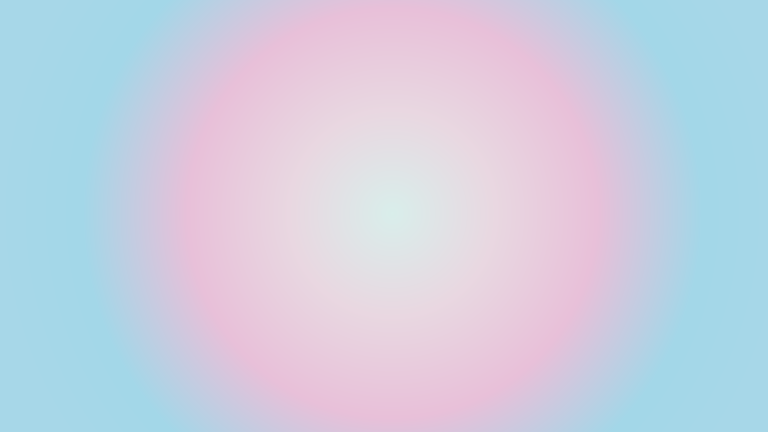
Write a WebGL 2 fragment shader that draws this background.

```glsl
#version 300 es
precision highp float;
// Soft pastel halo: a mint core melts into a pink disc, then into sky blue.
// One circular gradient, measured in canvas heights from its centre,
// is blended through a chain of colour stops.

uniform vec2 u_resolution;
out vec4 outColor;

// Linear progress from radius a to radius b, held at both ends.
float ramp(float a, float b, float r) {
    return clamp((r - a) / (b - a), 0.0, 1.0);
}

vec3 haloColor(float r) {
    vec3 mint  = vec3(0.850, 0.933, 0.920);
    vec3 blush = vec3(0.912, 0.845, 0.882);
    vec3 pink  = vec3(0.908, 0.752, 0.850);
    vec3 sky   = vec3(0.638, 0.843, 0.910);
    vec3 haze  = vec3(0.655, 0.845, 0.910);

    vec3 color = mix(mint, blush, ramp(0.0, 0.235, r));
    color = mix(color, pink, ramp(0.235, 0.475, r));
    color = mix(color, sky, ramp(0.475, 0.718, r));
    return mix(color, haze, ramp(0.718, 0.92, r));
}

void main() {
    // The centre sits slightly right of and above the middle.
    vec2 center = vec2(0.511, 0.506) * u_resolution;
    float radius = length(gl_FragCoord.xy - center) / u_resolution.y;
    outColor = vec4(haloColor(radius), 1.0);
}
```
